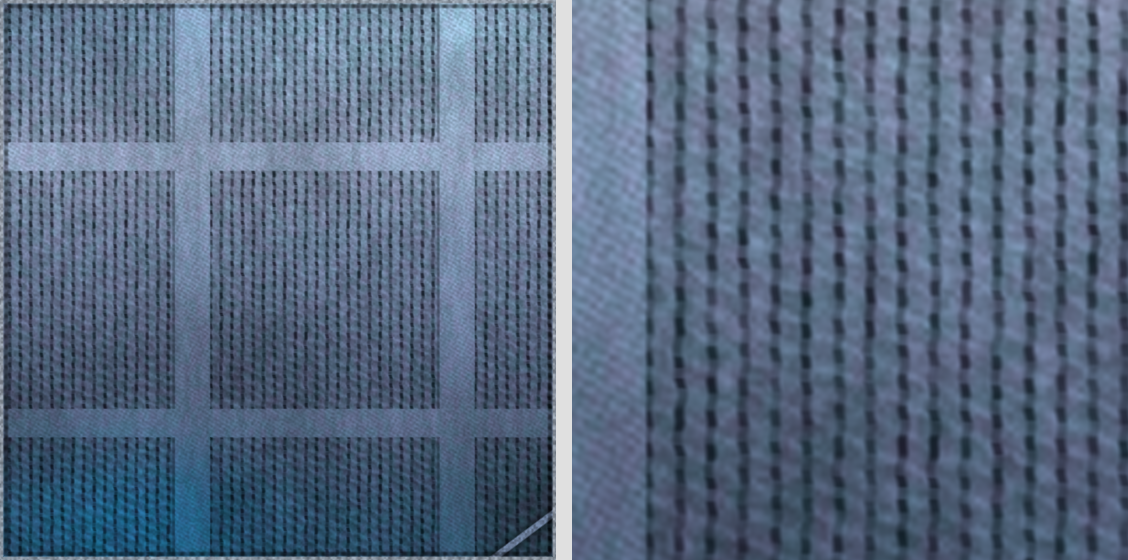
Left, the full canvas; right, a detail of the centre.
Reproduce this texture procedurally as a Shadertoy shader.

```glsl
const float TILE = 0.476;         // plaid repeat
const float RIBS_PER_TILE = 25.0;
const float STITCH_ROWS = 55.0;
const float TAU = 6.28318;

float hash(vec2 cell) {
    vec3 p = fract(vec3(cell.xyx) * 0.1031);
    p += dot(p, p.yzx + 33.33);
    return fract((p.x + p.y) * p.z);
}

float valueNoise(vec2 p) {
    vec2 cell = floor(p);
    vec2 f = fract(p);
    f = f * f * (3.0 - 2.0 * f);
    float low = mix(hash(cell), hash(cell + vec2(1, 0)), f.x);
    float high = mix(hash(cell + vec2(0, 1)), hash(cell + vec2(1, 1)), f.x);
    return mix(low, high, f.y);
}

float fbm(vec2 p) {
    float sum = 0.0;
    float amplitude = 0.5;
    for (int i = 0; i < 4; i++) {
        sum += amplitude * valueNoise(p);
        p = p * 2.03 + 17.3;
        amplitude *= 0.5;
    }
    return sum / 0.9375;
}

// Coverage of a stripe that starts at 'start' and repeats every TILE
float stripe(float x, float start, float width, float soft) {
    float d = abs(mod(x - start - 0.5 * width + 0.5 * TILE, TILE) - 0.5 * TILE);
    return 1.0 - smoothstep(-soft, soft, d - 0.5 * width);
}

float segmentDistance(vec2 p, vec2 a, vec2 b) {
    vec2 ab = b - a;
    return length(p - a - ab * clamp(dot(p - a, ab) / dot(ab, ab), 0.0, 1.0));
}

// Broad dye gradient with a blue glow and a dark corner
vec3 dyeColor(vec2 uv) {
    vec3 c = mix(vec3(0.19, 0.33, 0.44), vec3(0.31, 0.37, 0.47), smoothstep(0.0, 0.27, uv.y));
    c = mix(c, vec3(0.42, 0.49, 0.60), smoothstep(0.30, 0.56, uv.y));
    c = mix(c, vec3(0.51, 0.57, 0.67), smoothstep(0.52, 0.74, uv.y));
    vec3 sky = mix(vec3(0.44, 0.54, 0.65), vec3(0.55, 0.67, 0.77), smoothstep(0.1, 0.75, uv.x));
    c = mix(c, sky, smoothstep(0.72, 0.97, uv.y));
    vec2 glow = (uv - vec2(0.23, 0.06)) / vec2(0.24, 0.13);
    c = mix(c, vec3(0.10, 0.40, 0.57), 0.8 * exp(-dot(glow, glow)));
    vec2 corner = (uv - vec2(1.0, 0.07)) / vec2(0.16, 0.14);
    return mix(c, vec3(0.17, 0.23, 0.28), 0.85 * exp(-dot(corner, corner)));
}

// Narrow grooves between ribs, deepened into dashes at every stitch
float grooveDepth(vec2 grid) {
    float uneven = valueNoise(grid * vec2(1.0, 0.8)) - 0.5;
    float lean = 0.035 * sin(TAU * grid.y) + 0.14 * uneven;
    float d = abs(fract(grid.x + lean + 0.5) - 0.5);
    float dash = smoothstep(-0.5, 0.7, cos(TAU * (grid.y + 0.5 * uneven)));
    float wear = 0.75 + 0.5 * valueNoise(grid * vec2(1.0, 0.45) + 9.1);
    return (1.0 - smoothstep(0.03, 0.27, d)) * (0.30 + 0.28 * dash) * wear;
}

// Slanted stitches and loose yarn on the rib crests
float crestShade(vec2 grid, float lowLight) {
    float uneven = valueNoise(grid * vec2(2.0, 1.7) + 5.3) - 0.5;
    float gap = 0.5 + 0.5 * cos(TAU * (grid.y + 0.5 * grid.x + 0.4 * uneven));
    float yarn = cos(TAU * (2.0 * grid.y + grid.x + 0.5 * uneven));
    return 1.0 - mix(0.06, 0.20, lowLight) * gap * gap + 0.04 * yarn + 0.16 * uneven;
}

float twillShade(vec2 uv) {
    float wale = cos(TAU * (uv.x * 75.0 + uv.y * 125.0));
    float weft = cos(TAU * (uv.x * 110.0 - uv.y * 55.0));
    return 1.0 + 0.04 * wale + 0.02 * weft;
}

void mainImage(out vec4 fragColor, in vec2 fragCoord) {
    vec2 uv = fragCoord / iResolution.xy;
    float pixel = 1.0 / min(iResolution.x, iResolution.y);
    float soft = max(pixel, 0.002);

    // Plaid bands over ribbed cloth
    float column = stripe(uv.x, 0.315, 0.063, soft);
    float line = stripe(uv.y, 0.219, 0.051, soft);
    float band = max(column, line);
    float lowLight = 1.0 - smoothstep(0.2, 0.65, uv.y);
    vec2 grid = vec2((uv.x - 0.379) * RIBS_PER_TILE / TILE, uv.y * STITCH_ROWS);
    float bandEdge = 0.25 * stripe(uv.x, 0.310, 0.005, soft);
    float groove = max(grooveDepth(grid), bandEdge) * (1.0 - band);
    float crest = 0.98 * crestShade(grid, lowLight);
    float shade = mix(crest, 1.07 * twillShade(uv), band) * (1.0 - groove);

    // Fading, streaks and yarn grain
    float cloud = fbm(uv * 6.0 + 3.7) - 0.5;
    float streak = valueNoise(uv * vec2(110.0, 18.0)) - 0.5;
    float grain = valueNoise(uv * 260.0) - 0.5;
    float tint = valueNoise(uv * vec2(95.0, 70.0) + 41.0) - 0.5;
    shade *= 1.0 + 0.34 * cloud + 0.12 * streak + 0.17 * grain;
    vec3 color = dyeColor(uv) * shade + vec3(0.0, 0.02, 0.05) * groove;
    color += vec3(0.05, -0.02, 0.015) * tint;

    // Pale diagonal seam at the lower right
    float seam = segmentDistance(uv, vec2(0.87, -0.01), vec2(1.01, 0.094));
    float shadow = 1.0 - smoothstep(0.006, 0.022, seam);
    color *= 1.0 - 0.3 * shadow;
    float seamMask = 1.0 - smoothstep(-soft, soft, seam - 0.006);
    color = mix(color, vec3(0.40, 0.47, 0.58) * (1.0 + 0.4 * grain), seamMask);

    // Frayed pale rim and stitched dark hem
    vec2 inset = min(uv, 1.0 - uv);
    float edge = min(inset.x, inset.y);
    float along = inset.x < inset.y ? uv.y : uv.x;
    float thread = 0.5 + 0.5 * cos(TAU * along * STITCH_ROWS);
    float hem = 1.0 - smoothstep(0.001, 0.004 + soft, abs(edge - 0.011));
    color *= 1.0 - hem * (0.25 + 0.3 * thread);
    float rim = 1.0 - smoothstep(-soft, soft, edge - 0.006);
    color = mix(color, vec3(0.62, 0.65, 0.69) * (0.85 + 0.2 * thread + 0.3 * grain), 0.85 * rim);

    fragColor = vec4(clamp(color, 0.0, 1.0), 1.0);
}
```
